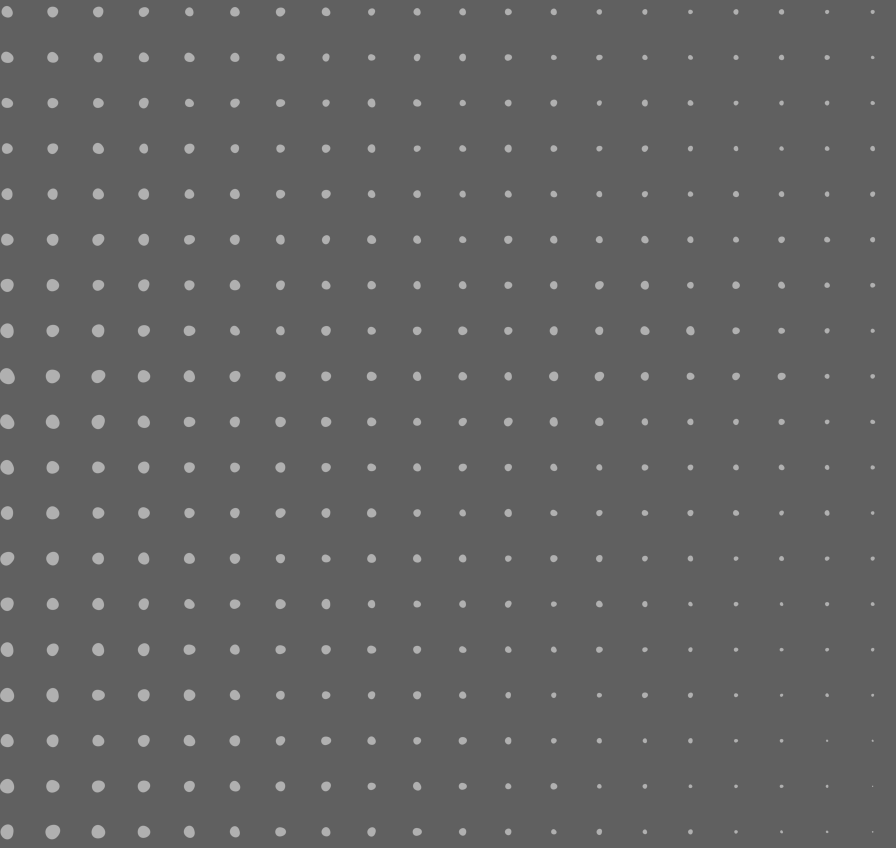
Give the GLSL for this pattern, as a WebGL 2 fragment shader.

```glsl
#version 300 es
precision highp float;
// Halftone field: a square grid of pale dots on grey, shrinking from left to right.
// Each cell derives its dot radius from smooth trends over the grid plus a hashed
// variation; slightly squashed, wobbly outlines give the dots a worn print look.

uniform vec2 u_resolution;
out vec4 outColor;

const vec3 GROUND = vec3(0.378);
const vec3 DOT = vec3(0.69);
const vec2 GRID = vec2(20.0, 19.0);          // dots across and down
const float PITCH = 0.05084;                 // spacing, in canvas widths
const vec2 FIRST_DOT = vec2(0.0080, 0.0133); // centre of the top left dot
const float RADIUS_UNIT = 1.0 / 768.0;       // scale of the radius trends
const float TAU = 6.2831853;

// Three random values per cell, without sine
vec3 hash3(vec2 cell) {
  vec3 q = fract(cell.xyx * vec3(0.1031, 0.1030, 0.0973));
  q += dot(q, q.yxz + 33.33);
  return fract((q.xxy + q.yzz) * q.zyx);
}

float bell(float x, float centre, float width) {
  float t = (x - centre) / width;
  return exp(-t * t);
}

// Smooth radius trend; g runs 0..1 to the right and downwards
float radiusTrend(vec2 g) {
  float left = 1.0 - g.x;
  float r = 5.7 - 5.9 * g.x + 2.0 * g.x * g.x;
  // left side: smaller at the top, fuller in the middle and at the foot
  float tilt = mix(-1.0, 0.1, smoothstep(0.08, 0.42, g.y));
  tilt += 0.6 * bell(g.y, 0.47, 0.06) + 0.5 * smoothstep(0.88, 1.0, g.y);
  r += tilt * left * left;
  // swollen band reaching across the right half
  float reach = smoothstep(0.42, 0.68, g.x) * (1.0 - 0.75 * smoothstep(0.86, 1.0, g.x));
  r += 1.1 * bell(g.y, 0.40, 0.14) * reach;
  // fading lower right corner
  r -= 1.2 * g.x * g.x * g.x * smoothstep(0.58, 1.0, g.y);
  return r;
}

// Signed distance to a squashed, slightly lumpy disc
float wornDisc(vec2 p, float radius, float squash, float turn) {
  float angle = atan(p.y, p.x + 1e-7) - turn;
  float outline = 1.0 + squash * cos(2.0 * angle) + 0.03 * cos(3.0 * angle + turn);
  return length(p) - radius * outline;
}

void main() {
  // canvas widths, measured from the top left corner
  vec2 p = vec2(gl_FragCoord.x, u_resolution.y - gl_FragCoord.y) / u_resolution.x;
  float pixel = 1.0 / u_resolution.x;

  vec2 cell = clamp(floor((p - FIRST_DOT) / PITCH + 0.5), vec2(0.0), GRID - 1.0);
  vec2 local = p - FIRST_DOT - cell * PITCH;
  vec3 rnd = hash3(cell + 7.0);

  float radius = radiusTrend(cell / (GRID - 1.0)) + (rnd.x - 0.5) * 0.7;
  radius = max(radius, 0.5) * RADIUS_UNIT;
  float d = wornDisc(local, radius, 0.09 * rnd.y, TAU * rnd.z);

  float ink = smoothstep(0.7 * pixel, -0.7 * pixel, d);
  outColor = vec4(mix(GROUND, DOT, ink), 1.0);
}
```
